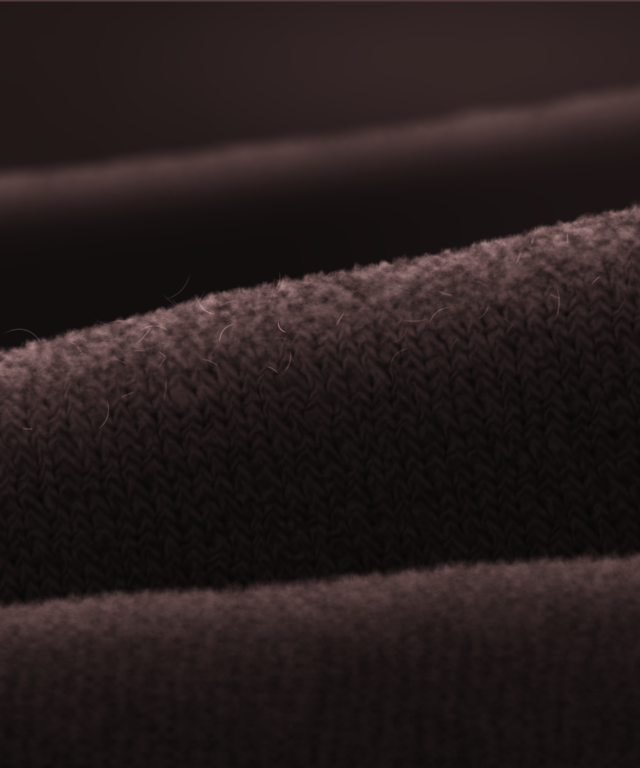
This texture is drawn by a WebGL 2 fragment shader. Its source:

```glsl
#version 300 es
precision highp float;
// Soft folds of dark brown knitted cloth, with the middle fold in focus.
// Each fold is a curved crest whose light fades with depth below it;
// noise, slanted stitches and loose fibres give the cloth its nap.
uniform vec2 u_resolution;
out vec4 fragColor;

const float TAU = 6.28319;

float hash(vec2 p) {
  return fract(sin(dot(p, vec2(127.1, 311.7))) * 43758.5);
}

float noise(vec2 p) {
  vec2 i = floor(p), f = fract(p);
  f = f * f * (3.0 - 2.0 * f);
  return mix(mix(hash(i), hash(i + vec2(1, 0)), f.x),
             mix(hash(i + vec2(0, 1)), hash(i + vec2(1, 1)), f.x), f.y);
}

float fbm(vec2 p) {
  float sum = 0.0, amp = 0.5;
  for (int i = 0; i < 4; i++) {
    sum += amp * noise(p);
    p = mat2(1.6, 1.2, -1.2, 1.6) * p + 7.3;
    amp *= 0.5;
  }
  return sum / 0.9375;
}

// Light falling off below a crest of the given width
float falloff(float depth, float width, float power) {
  return exp(-pow(max(depth, 0.0) / width, power));
}

// Slanted stitches in leaning columns, about -1 to 1
float knit(vec2 p, float depth) {
  float wobble = fbm(p * 28.0) - 0.5;
  float column = (p.x - 0.2 * depth) * 37.0 + wobble * 0.9;
  float side = abs(fract(column) - 0.5) * 2.0;
  float row = depth * 46.0 + wobble * 1.8 + hash(vec2(floor(column), 3.0)) * 0.3;
  float strand = sin(TAU * (row + 0.85 * side));
  float groove = smoothstep(0.0, 0.35, side) - 0.75;
  return strand * 0.5 + groove * 0.7;
}

// One curved fibre, as coverage from 0 to 1
float fibre(vec2 p, vec2 centre, float angle, float reach, float bend) {
  vec2 d = p - centre;
  float c = cos(angle), s = sin(angle);
  d = vec2(c * d.x + s * d.y, c * d.y - s * d.x);
  d.y -= bend * d.x * d.x;
  float line = 1.0 - smoothstep(0.0003, 0.0018, abs(d.y));
  return line * (1.0 - smoothstep(0.5 * reach, reach, abs(d.x)));
}

float middleCrest(float x) {
  return 0.547 + 0.198 * x - 0.015 * x * x + 0.004 * sin(x * 9.0 - 1.6);
}

// Short fibres scattered just under the middle crest
float looseFibres(vec2 p, float aspect) {
  float sum = 0.0;
  for (int i = 0; i < 56; i++) {
    float k = float(i);
    float x = hash(vec2(k, 1.0));
    float drop = 0.13 * pow(hash(vec2(k, 2.0)), 1.5) - 0.004;
    vec2 centre = vec2(x * aspect, middleCrest(x) - drop);
    float angle = (hash(vec2(k, 3.0)) - 0.35) * 2.6;
    float reach = mix(0.006, 0.022, hash(vec2(k, 4.0)));
    float bend = (hash(vec2(k, 5.0)) - 0.5) * 45.0;
    sum += fibre(p, centre, angle, reach, bend) * hash(vec2(k, 6.0));
  }
  return sum;
}

// Brown ramp from a single light value
vec3 clothColour(float light) {
  return vec3(light, light * (0.655 + 0.2 * light) + vec2(0.005, 0.005));
}

void main() {
  vec2 uv = gl_FragCoord.xy / u_resolution;
  float aspect = u_resolution.x / u_resolution.y;
  vec2 p = gl_FragCoord.xy / u_resolution.y;
  float x = uv.x;
  float broad = fbm(p * 16.0) - 0.5;
  float nap = fbm(p * vec2(95.0, 120.0)) - 0.5;
  float fuzz = fbm(vec2(p.x * 110.0, p.y * 70.0) + 31.0) - 0.5;

  // Blurred cloth at the back
  vec2 haze = (uv - vec2(0.72, 0.92)) / vec2(0.48, 0.13);
  float light = 0.125 + 0.085 * exp(-dot(haze, haze)) + 0.008 * broad;

  // Back fold, out of focus
  float back = 0.773 + 0.083 * x + 0.033 * x * x - uv.y + 0.008 * broad;
  float backLight = 0.075 + 0.035 * smoothstep(0.4, 1.0, x)
                  + 0.25 * falloff(back - 0.008, 0.043, 1.7) * (1.0 + 0.5 * broad);
  backLight += 0.02 * nap * falloff(back, 0.06, 2.0);
  light = mix(light, backLight, smoothstep(-0.014, 0.016, back));

  // Middle fold, sharp and knitted
  float mid = middleCrest(x) - uv.y;
  float soft = mid + 0.012 * broad;
  float midLight = 0.062 + 0.06 * falloff(soft, 0.2, 2.0)
                 + 0.31 * falloff(soft, 0.078, 1.5);
  float knitted = smoothstep(0.02, 0.12, mid);
  midLight *= 1.0 + 0.4 * knitted * knit(p, mid) + mix(1.3, 0.8, knitted) * nap;
  midLight += 0.05 * falloff(abs(mid - 0.006), 0.01, 2.0);
  light = mix(light, midLight, smoothstep(-0.005, 0.005, mid + 0.013 * fuzz));

  // Loose fibres, with a few longer strands and bright flecks
  float hairs = 0.16 * looseFibres(p, aspect);
  hairs += 0.28 * fibre(p, vec2(0.365, 0.572), -0.9, 0.010, 40.0);
  hairs += 0.18 * fibre(p, vec2(0.291, 0.570), 0.9, 0.018, -25.0);
  hairs += 0.09 * fibre(p, vec2(0.236, 0.622), 0.8, 0.026, 12.0);
  hairs += 0.14 * fibre(p, vec2(0.034, 0.570), -0.3, 0.030, -18.0);
  light += hairs;

  // Front fold, slightly blurred, with faint ribs
  float front = 0.211 + 0.071 * x + 0.003 * sin(x * 11.0) - uv.y;
  float ribs = sin(TAU * (p.x * 37.0 + front * 3.0 + broad));
  float frontLight = 0.085 + 0.085 * falloff(front, 0.12, 1.8)
                   + 0.17 * falloff(front - 0.008, 0.042, 1.5);
  frontLight *= 1.0 + 0.6 * nap + 0.25 * broad
              + 0.07 * ribs * smoothstep(0.03, 0.1, front);
  light = mix(light, frontLight, smoothstep(-0.008, 0.010, front + 0.012 * fuzz));

  // Thin pale line along the top border
  light = mix(light, 0.32, smoothstep(0.997, 0.999, uv.y));
  fragColor = vec4(clothColour(clamp(light, 0.03, 0.7)), 1.0);
}
```
